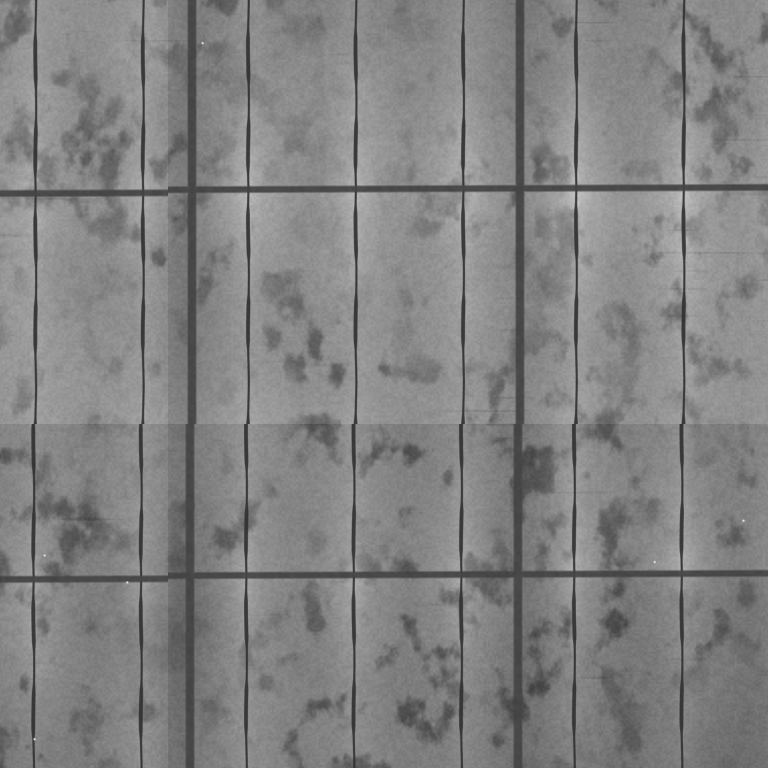
Reproduce this texture procedurally as a WebGL 2 fragment shader.

```glsl
#version 300 es
precision highp float;

uniform vec2 u_resolution;
out vec4 fragColor;

const vec2 CELL_SIZE = vec2(0.427, 0.5025);
const vec2 CELL_ORIGIN = vec2(0.25, 0.2515);
const vec2 SEAM = vec2(0.219, 0.448);
const float BUSBAR_SPACING = 0.14;
const float GAP_SHADE = 0.27;
const float BUSBAR_SHADE = 0.19;

float hash(vec2 p) {
    vec3 q = fract(vec3(p.xyx) * 0.1031);
    q += dot(q, q.yzx + 33.33);
    return fract((q.x + q.y) * q.z);
}

float noise(vec2 p) {
    vec2 i = floor(p), f = fract(p);
    f = f * f * (3.0 - 2.0 * f);
    float low = mix(hash(i), hash(i + vec2(1, 0)), f.x);
    float high = mix(hash(i + vec2(0, 1)), hash(i + vec2(1, 1)), f.x);
    return mix(low, high, f.y);
}

float fbm(vec2 p) {
    float sum = 0.0, amplitude = 0.5;
    for (int i = 0; i < 4; i++) {
        sum += amplitude * noise(p);
        p = mat2(1.6, 1.2, -1.2, 1.6) * p + 17.3;
        amplitude *= 0.5;
    }
    return sum / 0.9375;
}

// Soft-edged band: 1 inside halfWidth, 0 outside
float band(float dist, float halfWidth, float soft) {
    return 1.0 - smoothstep(halfWidth - soft, halfWidth + soft, abs(dist));
}

// Offsets between the separately exposed panels
vec2 stitch(vec2 uv) {
    float left = 1.0 - step(SEAM.x, uv.x);
    float lower = 1.0 - step(SEAM.y, uv.y);
    vec2 shift = vec2(0.0026 * lower - 0.010 * left, 0.004 * left);
    return uv + shift - vec2(0.0, 0.004 * (uv.x - 0.5));
}

// Clustered dark smudges
float smudges(vec2 p) {
    float cluster = smoothstep(0.32, 0.68, fbm(p * 7.0 + 4.7));
    float blot = smoothstep(0.50, 0.76, fbm(p * vec2(34.0, 27.0) + 51.0));
    return blot * (0.2 + 0.8 * cluster);
}

// Sparse faint horizontal scratches
float scratches(vec2 p) {
    float streak = smoothstep(0.85, 0.97, noise(vec2(p.x * 9.0, p.y * 170.0)));
    return streak * smoothstep(0.5, 0.75, noise(p * 8.0 + 90.0));
}

// Rare bright specks
float specks(vec2 p, float soft) {
    vec2 id = floor(p * 10.0);
    vec2 center = (id + 0.2 + 0.6 * vec2(hash(id + 3.1), hash(id + 8.4))) / 10.0;
    return step(0.93, hash(id + 40.0)) * band(length(p - center), 0.0014, soft);
}

// Light gathered along the busbars, strongest beside the row gaps
float busbarGlow(float dist, float edge, float strength) {
    return strength * exp(-abs(dist) / 0.032) * (0.3 + exp(-edge / 0.13));
}

// Line that swells and thins along its length
float busbar(float dist, float edge, float soft) {
    float swell = smoothstep(0.2, 0.7, 0.5 - 0.5 * cos(6.2832 * edge / 0.115));
    float jog = 0.0006 * sin(edge * 42.0);
    return band(dist + jog, mix(0.0014, 0.0025, swell), soft);
}

void main() {
    vec2 uv = gl_FragCoord.xy / u_resolution;
    float soft = max(0.0009, 0.8 / min(u_resolution.x, u_resolution.y));

    // Cell and busbar coordinates
    vec2 grid = (stitch(uv) - CELL_ORIGIN) / CELL_SIZE;
    vec2 cell = floor(grid);
    vec2 local = (fract(grid) - 0.5) * CELL_SIZE;
    vec2 edge = 0.5 * CELL_SIZE - abs(local);
    float bar = clamp(round(local.x / BUSBAR_SPACING), -1.0, 1.0);
    float barDist = local.x - bar * BUSBAR_SPACING;

    // Uneven exposure of panels and cells
    float shade = mix(0.465, 0.535, step(SEAM.y, uv.y));
    shade += 0.04 * (hash(cell + 12.0) - 0.5);
    shade += 0.11 * (fbm(uv * 5.0) - 0.5);
    shade -= 0.035 * smoothstep(0.15, 0.21, abs(local.x));
    shade -= 0.035 * step(SEAM.x, uv.x) * step(uv.x, CELL_ORIGIN.x);
    shade += busbarGlow(barDist, edge.y, 0.11 + 0.05 * hash(cell + 27.0));

    // Wear and sensor grain
    shade -= 0.19 * smudges(uv);
    shade -= 0.05 * scratches(uv);
    shade += 0.05 * (noise(uv * 380.0) - 0.5);
    shade += 0.03 * (noise(uv * 150.0 + 7.0) - 0.5);

    // Busbars, gaps and specks
    shade = mix(shade, BUSBAR_SHADE, 0.92 * busbar(barDist, edge.y, soft));
    float gap = max(band(edge.x, 0.0055, 1.7 * soft), band(edge.y, 0.0042, 1.7 * soft));
    float gapShade = GAP_SHADE + 0.03 * (noise(uv * 200.0) - 0.5);
    shade = mix(shade, gapShade, 0.95 * gap);
    shade = mix(shade, 0.88, specks(uv, soft));

    fragColor = vec4(vec3(shade), 1.0);
}
```
